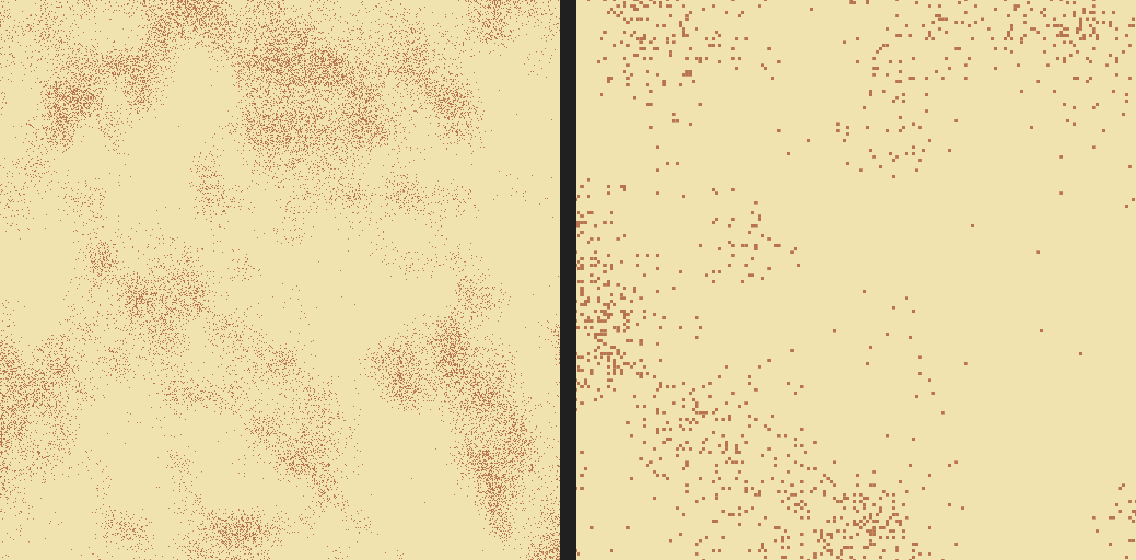
Left: the whole. Right: its middle third, enlarged.
Reproduce this texture procedurally as a three.js fragment shader.

```glsl
varying vec2 vUv;

float hash(vec2 p) {
  vec3 q = fract(p.xyx * 0.1031);
  q += dot(q, q.yzx + 33.33);
  return fract((q.x + q.y) * q.z);
}

float valueNoise(vec2 p) {
  vec2 cell = floor(p);
  vec2 f = fract(p);
  f = f * f * (3.0 - 2.0 * f);
  float low = mix(hash(cell), hash(cell + vec2(1.0, 0.0)), f.x);
  float high = mix(hash(cell + vec2(0.0, 1.0)), hash(cell + 1.0), f.x);
  return mix(low, high, f.y);
}

// Chance of a grain: small clumps strung along slightly leaning upright bands
float grainDensity(vec2 p) {
  p.x += 0.12 * p.y;
  float bands = valueNoise(p * vec2(9.0, 6.0) + 17.0);
  float clumps = valueNoise(p * vec2(20.0, 17.0) + 71.0);
  float cloud = smoothstep(0.3, 0.95, 0.6 * bands + 0.4 * clumps);
  return 0.45 * pow(cloud, 1.6);
}

void main() {
  vec3 sand = vec3(0.94, 0.89, 0.69);
  vec3 rust = vec3(0.72, 0.45, 0.31);

  // One possible square grain in each cell of a fine grid
  vec2 grid = vUv * 512.0;
  vec2 cell = floor(grid);
  vec2 offset = abs(fract(grid) - 0.5);
  float square = 1.0 - smoothstep(0.42, 0.58, max(offset.x, offset.y));
  float present = step(hash(cell + 211.0), grainDensity((cell + 0.5) / 512.0));

  gl_FragColor = vec4(mix(sand, rust, square * present), 1.0);
}
```
